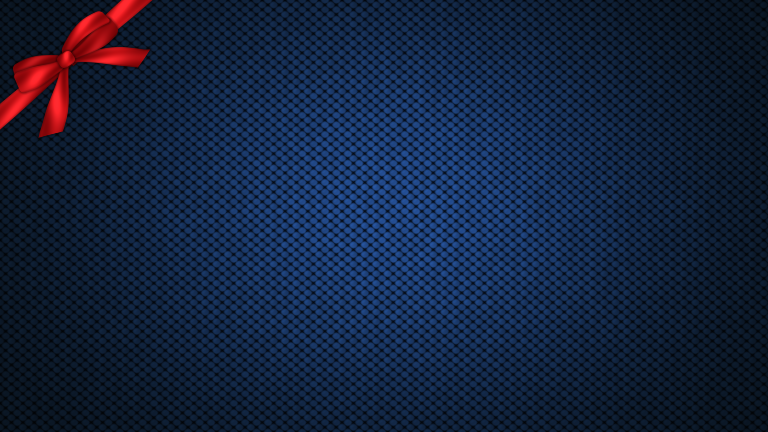
Reproduce this background procedurally as a WebGL 1 fragment shader.

```glsl
precision highp float;
// A dark navy woven lattice lit by a broad oval glow, with a red satin bow at
// the upper left. The weave is a repeated diamond cell; the bow is layered from
// bent, tapered strips. Units: canvas height = 432, origin top left, y down.
uniform vec2 u_resolution;

float hash(vec2 c) {
  return fract(sin(dot(c, vec2(41.3, 289.1))) * 4375.85);
}

// Diamond weave brightness: strong falling gaps, broken rising gaps, dark pits
// at the crossings and a thin highlight along each strand.
float weave(vec2 p, float pixel) {
  vec2 q = p / vec2(11.4, 9.6);
  vec2 uv = vec2(q.x + q.y, q.x - q.y);
  vec2 cell = floor(uv);
  vec2 f = uv - cell;
  vec2 gap = 0.5 - abs(f - 0.5);
  float soft = pixel * 0.07;
  vec2 groove = 1.0 - smoothstep(vec2(-soft), vec2(0.13 + soft), gap);
  float strand = mod(cell.x + cell.y, 2.0);
  float falling = groove.y * (0.88 - 0.35 * smoothstep(0.1, 0.5, gap.x));
  float rising = groove.x * (0.84 - 0.5 * smoothstep(0.1, 0.5, gap.y));
  float pit = 1.0 - smoothstep(0.08, 0.34 + soft, length(gap));
  float highlight = exp(-pow((f.x - 0.3) / (0.1 + soft), 2.0)) * smoothstep(0.1, 0.4, gap.y);
  float sheen = mix(f.x, 1.0 - f.y, strand);
  float shade = 0.82 + 0.24 * sheen + 0.16 * highlight + 0.12 * (hash(cell) - 0.5);
  return shade * (1.0 - falling) * (1.0 - rising) * (1.0 - 0.5 * pit) + 0.12;
}

// Paints a satin strip from a to b. bend bows its middle sideways, width holds
// the half widths at both ends, skew slants the far end, corner rounds it.
void strip(inout vec3 col, vec2 p, vec2 a, vec2 b, float bend, vec2 width,
           float skew, float corner, float light, float pixel) {
  float len = length(b - a);
  vec2 dir = (b - a) / len;
  vec2 rel = p - a;
  float along = dot(rel, dir);
  float t = clamp(along / len, 0.0, 1.0);
  float across = dot(rel, vec2(-dir.y, dir.x)) - bend * 4.0 * t * (1.0 - t);
  float halfWidth = mix(width.x, width.y, smoothstep(0.0, 0.75, t));
  vec2 box = vec2(max(-along, along - len + skew * across),
                  abs(across) - halfWidth) + corner;
  float d = length(max(box, 0.0)) + min(max(box.x, box.y), 0.0) - corner;

  // Contact shadow, then lengthwise folds and a glossy crossing band.
  col *= 1.0 - 0.4 * (1.0 - smoothstep(-1.0, 3.0, d));
  float v = across / halfWidth;
  float fold = 0.5 + 0.5 * sin(v * 3.6 + t * 5.0 + bend);
  float gloss = exp(-pow((t - 0.58 + 0.12 * v) * 4.5, 2.0));
  float tone = light * (0.2 + 0.35 * fold + 0.55 * gloss) * smoothstep(-0.1, 0.4, t + 0.1);
  vec3 satin = mix(vec3(0.39, 0.0, 0.01), vec3(0.93, 0.09, 0.11), clamp(tone, 0.0, 1.0));
  satin += vec3(0.1, 0.08, 0.08) * gloss * fold * light;
  satin *= 1.0 - 0.22 * smoothstep(0.75, 1.0, abs(v));
  col = mix(col, satin, 1.0 - smoothstep(-0.6 * pixel, 0.6 * pixel, d));
}

void main() {
  float pixel = 432.0 / u_resolution.y;
  vec2 p = vec2(gl_FragCoord.x, u_resolution.y - gl_FragCoord.y) * pixel;

  // Oval glow behind the weave
  vec2 centre = vec2(0.51 * u_resolution.x * pixel, 207.0);
  vec2 r = (p - centre) / vec2(400.0, 310.0);
  float glow = exp(-2.2 * dot(r, r));
  vec3 col = mix(vec3(0.032, 0.068, 0.105), vec3(0.122, 0.267, 0.505), glow);
  col *= weave(p, pixel);

  // Long ribbon crossing the corner
  strip(col, p, vec2(68, 58), vec2(-20, 134), 0.0, vec2(8, 9.8), 0.0, 0.0, 0.9, pixel);
  strip(col, p, vec2(68, 60), vec2(160, -20), 0.0, vec2(8, 10.2), 0.0, 0.0, 1.0, pixel);

  // Hanging tails
  strip(col, p, vec2(65, 64), vec2(50.5, 134.5), -2.0, vec2(4, 11), -0.5, 0.0, 1.0, pixel);
  strip(col, p, vec2(70, 59), vec2(144, 59), -3.0, vec2(4, 9.5), 0.65, 0.0, 0.9, pixel);

  // Loops: shaded inner side, then the bright outer side
  strip(col, p, vec2(70, 57), vec2(114, 23), 3.0, vec2(4, 10), 0.0, 6.0, 0.55, pixel);
  strip(col, p, vec2(64, 55), vec2(106, 16), -6.0, vec2(5, 8), 0.0, 4.0, 1.0, pixel);
  strip(col, p, vec2(62, 59), vec2(14, 73), 4.0, vec2(4, 7), 0.0, 4.0, 0.55, pixel);
  strip(col, p, vec2(63, 64), vec2(17, 84), -1.0, vec2(5, 11), 0.0, 5.0, 1.0, pixel);

  // Knot
  strip(col, p, vec2(59, 64), vec2(73, 55), 0.0, vec2(7, 7), 0.0, 5.0, 1.0, pixel);

  gl_FragColor = vec4(col, 1.0);
}
```
